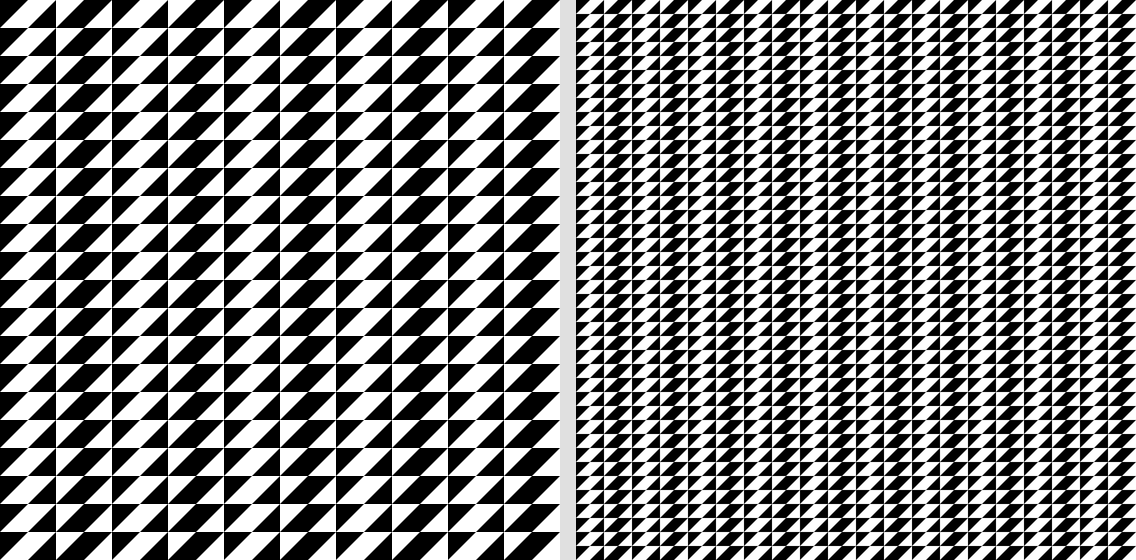
Left: one tile. Right: repeated 2 by 2.
A three.js fragment shader for this pattern:

```glsl
varying vec2 vUv;

// Smoothed square wave: +1 between even and odd integers, -1 after odd ones
float squareWave(float t) {
  float edgeDistance = 0.5 - abs(2.0 * fract(0.5 * t + 0.25) - 1.0);
  return clamp(2.0 * edgeDistance / fwidth(t), -1.0, 1.0);
}

void main() {
  // Each crossing of a column, row or diagonal edge swaps black and white
  float columns = squareWave(10.0 * vUv.x);
  float rows = squareWave(20.0 * vUv.y);
  float diagonals = squareWave(20.0 * (vUv.x - vUv.y));

  float white = 0.5 + 0.5 * columns * rows * diagonals;
  gl_FragColor = vec4(vec3(white), 1.0);
}
```
